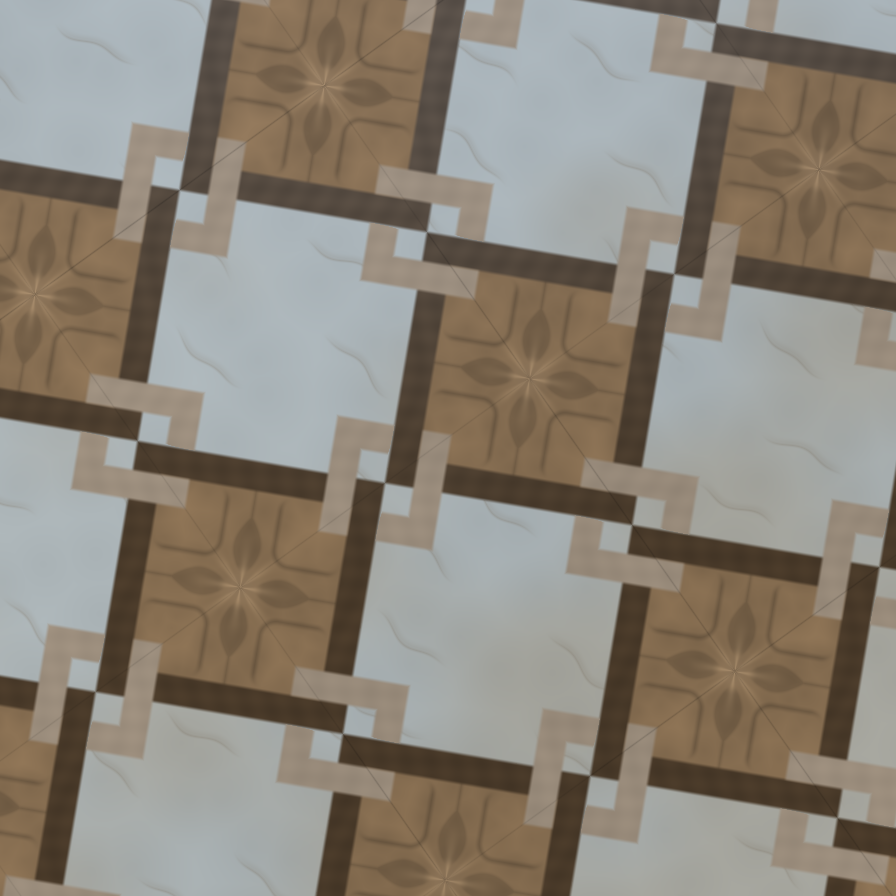
Write a Shadertoy shader that draws this pattern.

```glsl
// Tilted checkerboard floor: veined marble squares alternate with framed flower tiles,
// and a woven square link sits on every corner. A skewed lattice gives cell coordinates;
// signed distances draw the parts, layered sines and cellular noise add the wear.

#define ORIGIN vec2(0.2005, 0.2122)
#define STEP_ACROSS vec2(0.2760, 0.0469)
#define STEP_DOWN vec2(-0.0469, 0.2800)
#define BAND 0.115
#define MARBLE_COOL vec3(0.665, 0.70, 0.712)
#define MARBLE_WARM vec3(0.65, 0.65, 0.62)
#define TAN vec3(0.515, 0.42, 0.31)
#define WOOD vec3(0.285, 0.225, 0.16)
#define WOOD_HAZE vec3(0.34, 0.30, 0.26)
#define LINK vec3(0.605, 0.55, 0.485)
#define SOFTNESS 0.009

float hash(vec2 p) {
    return fract(sin(dot(p, vec2(127.1, 311.7))) * 43758.5);
}

// Distance to the nearest scattered point
float cellular(vec2 p) {
    vec2 base = floor(p);
    float nearest = 2.0;
    for (int y = -1; y <= 1; y++)
    for (int x = -1; x <= 1; x++) {
        vec2 c = base + vec2(x, y);
        vec2 site = c + vec2(hash(c), hash(c + 37.0));
        nearest = min(nearest, length(p - site));
    }
    return nearest;
}

float stroke(float d, float halfWidth, float soft) {
    return 1.0 - smoothstep(halfWidth - soft, halfWidth + soft, abs(d));
}

float roundBox(vec2 p, float halfSize, float radius) {
    vec2 d = abs(p) - halfSize + radius;
    return length(max(d, 0.0)) + min(max(d.x, d.y), 0.0) - radius;
}

// Broken diagonal veins, shifted from tile to tile
float veins(vec2 q, vec2 tile) {
    float along = dot(q, vec2(0.90, 0.44));
    float across = dot(q, vec2(-0.44, 0.90));
    float bend = 0.03 * sin(along * 9.0 + tile.x) + 0.012 * sin(along * 27.0 + tile.y);
    float row = (across + bend) * 3.2 + hash(tile);
    float id = floor(row);
    float d = (fract(row) - 0.5) / 3.2;
    float broken = smoothstep(0.0, 0.9, sin(along * 8.0 + 6.3 * hash(tile + id)));
    return broken * (0.65 * stroke(d, 0.002, 0.009) + 0.35 * stroke(d + 0.012, 0.004, 0.022));
}

vec3 marble(vec2 q, vec2 tile, vec2 p) {
    float mottle = 0.12 * sin(q.x * 5.0 + q.y * 3.0) + 0.1 * sin(q.y * 7.0 - q.x * 2.0);
    float warm = smoothstep(0.3, 0.85, dot(p, vec2(0.38, 0.55)) + mottle);
    vec3 col = mix(MARBLE_COOL, MARBLE_WARM, warm);
    return mix(col, vec3(0.50, 0.46, 0.40), 0.6 * veins(q, tile));
}

// Flower tile; f runs from -1 to 1 across the panel
vec3 flower(vec2 f, vec2 q) {
    vec2 a = abs(f);
    vec2 axis = vec2(max(a.x, a.y), min(a.x, a.y));
    float r = length(f);
    float edgeFade = 1.0 - smoothstep(0.82, 1.0, axis.x);
    vec3 col = TAN * (0.97 + 0.08 * cellular(q * 9.0));

    // Four rounded corner lobes
    float lobe = roundBox(a - 0.65, 0.37, 0.17);
    col *= 1.0 - 0.20 * stroke(lobe, 0.018, 0.035) * edgeFade;
    col *= 1.0 + 0.05 * smoothstep(0.0, -0.2, lobe);

    // Petals along the axes, with pale rays from the centre
    float petal = axis.y - 0.13 * sin(3.1416 * clamp((axis.x - 0.12) / 0.6, 0.0, 1.0));
    col *= 1.0 - 0.15 * (1.0 - smoothstep(-0.05, 0.03, petal)) * smoothstep(0.12, 0.25, r);
    col *= 1.0 - 0.10 * stroke(petal, 0.015, 0.03) * smoothstep(0.15, 0.25, r);
    float ray = pow(abs(cos(4.0 * atan(f.y, f.x + 1e-5))), 6.0);
    col += vec3(0.085, 0.075, 0.06) * ray * (1.0 - smoothstep(0.08, 0.65, r));
    return col + 0.04 * exp(-r * r * 30.0);
}

void mainImage(out vec4 fragColor, in vec2 fragCoord) {
    // Lattice coordinates, counted down from the top edge
    vec2 p = vec2(fragCoord.x, iResolution.y - fragCoord.y) / iResolution.y;
    vec2 q = inverse(mat2(STEP_ACROSS, STEP_DOWN)) * (p - ORIGIN);
    float soft = max(SOFTNESS, 3.0 / iResolution.y);
    vec2 tile = floor(q);
    vec2 node = round(q);
    vec2 corner = abs(q - node);

    // Checkerboard distance: positive inside the flower cells
    vec2 wave = abs(mod(q - 0.5, 2.0) - 1.0) - 0.5;
    float inside = -sign(wave.x * wave.y) * min(corner.x, corner.y);
    float framed = smoothstep(-soft, soft, inside);

    // Flower panel, dark frame and marble
    vec2 f = (fract(q) - 0.5) / (0.5 - BAND);
    float haze = 1.0 - smoothstep(0.0, 0.75, p.y + 0.25 * abs(p.x - 0.5));
    float grain = 0.03 * sin(q.x * 60.0 + 3.0 * sin(q.y * 8.0)) + 0.03 * sin(q.y * 73.0 + q.x * 9.0);
    vec3 wood = mix(WOOD, WOOD_HAZE, haze) * (1.0 + grain);
    vec3 panel = mix(wood, flower(f, q), smoothstep(BAND - soft, BAND + soft, inside));
    vec3 col = mix(marble(q, tile, p), panel, framed);

    // Links: the frame band that passes through swaps direction at each corner
    float reach = max(corner.x, corner.y);
    float crossing = mod(node.x + node.y, 2.0) < 0.5 ? corner.x : corner.y;
    float hole = mix(reach, crossing, framed) - BAND;
    float link = smoothstep(-soft, soft, hole) * smoothstep(-soft, soft, 2.0 * BAND - reach);
    col = mix(col, LINK * (1.0 + 0.4 * grain), link);

    // Fine diagonal joints, uneven in strength
    float joint = stroke(abs(f.x) - abs(f.y), 0.004, 0.022) * framed;
    col *= 1.0 - joint * (0.08 + 0.24 * hash(tile + step(0.0, f.x * f.y)));

    // Cloudy wear and a soft light from above
    col *= 0.98 + 0.04 * cellular(p * 14.0) + 0.02 * sin(p.x * 4.0 + p.y * 3.0);
    col += vec3(0.0, 0.006, 0.018) * haze;
    fragColor = vec4(clamp(col, 0.0, 1.0), 1.0);
}
```
